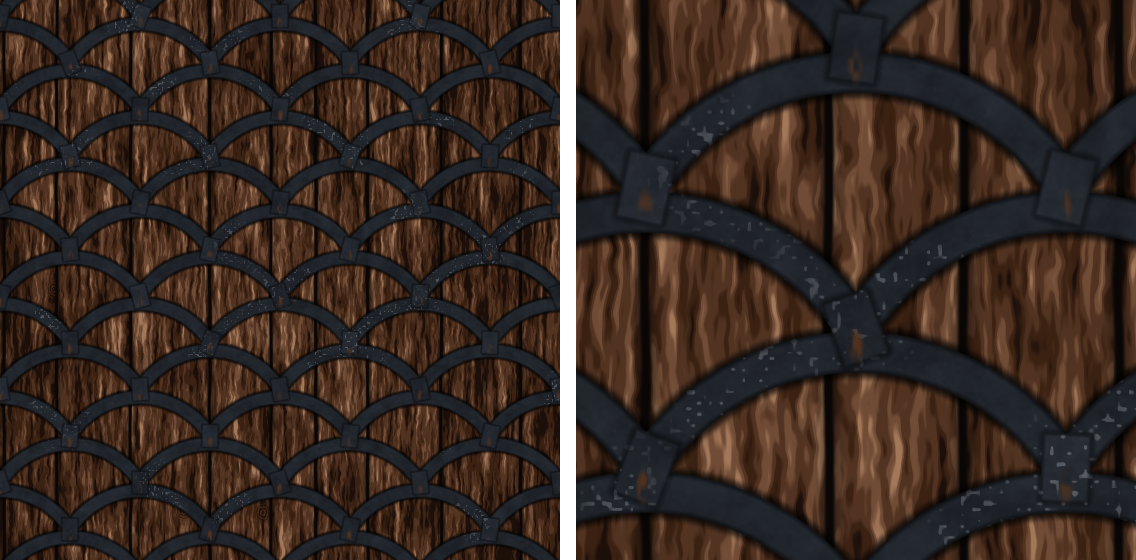
Left: the whole. Right: its middle third, enlarged.
This pattern is drawn by a WebGL 2 fragment shader. Its source:

```glsl
#version 300 es
precision highp float;
// Iron fish-scale lattice over dark, weathered planks.
// Staggered rows of circular arcs meet under tilted, rust-marked plates;
// the wood is stretched value noise sent through a five-tone ramp.

#define COLUMNS 4.0
#define ROWS 12.0
#define TOP_APEX 0.957
#define ARC_RADIUS 0.148
#define BAND_HALF 0.0122
#define PLATE_DROP 0.069
#define PLATE_HALF vec2(0.0145, 0.0205)
#define PLATE_TILT 0.75
#define PLANKS 9.0
#define GAP_HALF 0.0026
#define GRAIN_CONTRAST 1.75
#define KNOT_CHANCE 0.12

uniform vec2 u_resolution;
out vec4 fragColor;

float hash(vec2 p) {
    return fract(sin(dot(p, vec2(127.1, 311.7))) * 43758.5453);
}

float noise(vec2 p) {
    vec2 i = floor(p), f = fract(p);
    f = f * f * (3.0 - 2.0 * f);
    return mix(mix(hash(i), hash(i + vec2(1, 0)), f.x),
               mix(hash(i + vec2(0, 1)), hash(i + vec2(1, 1)), f.x), f.y);
}

float boxDistance(vec2 p, vec2 halfSize) {
    vec2 d = abs(p) - halfSize;
    return length(max(d, 0.0)) + min(max(d.x, d.y), 0.0);
}

vec3 woodRamp(float t) {
    vec3 c = mix(vec3(0.11, 0.06, 0.04), vec3(0.23, 0.13, 0.07), smoothstep(0.05, 0.25, t));
    c = mix(c, vec3(0.32, 0.20, 0.13), smoothstep(0.32, 0.48, t));
    c = mix(c, vec3(0.44, 0.30, 0.21), smoothstep(0.58, 0.72, t));
    return mix(c, vec3(0.64, 0.47, 0.35), smoothstep(0.78, 0.98, t));
}

vec3 wood(vec2 p) {
    // Irregular plank joints: nearest gap, and the plank to its right
    float gap = 1.0, plank = 0.0, cell = floor(p.x * PLANKS);
    for (float k = -1.0; k <= 1.0; k++) {
        float i = cell + k;
        float x = (i + 0.16 + 0.25 * sin(1.25 * (i - 2.2))) / PLANKS;
        gap = min(gap, abs(p.x - x + 0.002 * (noise(vec2(i * 7.0, p.y * 18.0)) - 0.5)));
        if (p.x > x) plank = i;
    }
    // Rare knots with wobbly rings
    vec2 knotCell = floor(p * 5.0);
    vec2 center = 0.3 + 0.4 * vec2(hash(knotCell + 3.1), hash(knotCell + 8.7));
    vec2 q = (fract(p * 5.0) - center) / 5.0;
    float r = length(q * vec2(1.0, 0.75)) + 0.003 * noise(p * 160.0);
    float knot = step(hash(knotCell + 5.3), KNOT_CHANCE) * smoothstep(0.019, 0.007, r);

    // Ragged vertical fibres in three sizes
    vec2 g = p + vec2(0.004 * noise(p * vec2(45.0, 38.0)) + 0.0025 * noise(p * vec2(90.0, 110.0)), plank * 3.7);
    float grain = 0.40 * noise(g * vec2(125.0, 11.0))
                + 0.38 * noise(g * vec2(235.0, 26.0) + 17.0)
                + 0.22 * noise(g * vec2(400.0, 75.0) + 41.0);
    float tone = 0.43 + (grain - 0.5) * GRAIN_CONTRAST
               + 0.12 * (hash(vec2(plank, 2.0)) - 0.5)
               + 0.22 * (noise(p * vec2(9.0, 4.0)) - 0.5);
    tone = mix(tone, 0.22 + 0.2 * sin(r * 1500.0), knot * 0.8);
    vec3 color = woodRamp(tone);
    color *= 0.7 + 0.3 * smoothstep(GAP_HALF, 0.010, gap);
    return mix(vec3(0.035, 0.025, 0.02), color, smoothstep(GAP_HALF * 0.5, GAP_HALF * 1.6, gap));
}

vec3 iron(vec2 p) {
    float mottled = 0.5 * noise(p * 55.0) + 0.3 * noise(p * 150.0) + 0.2 * noise(p * 380.0);
    float scuff = smoothstep(0.72, 0.88, noise(p * 300.0)) * smoothstep(0.62, 0.85, noise(p * 14.0));
    return vec3(0.128, 0.145, 0.172) * (0.75 + 0.5 * mottled) + 0.17 * scuff;
}

void main() {
    vec2 p = gl_FragCoord.xy / u_resolution.y;
    float pixel = 1.0 / u_resolution.y;
    float band = 1.0, plate = 1.0, rust = 0.0, shade = 1.0;

    // Arcs and joint plates of the neighbouring rows
    float nearRow = floor((TOP_APEX - p.y) * ROWS);
    for (float k = -2.0; k <= 1.0; k++) {
        float row = nearRow + k;
        float u = p.x * COLUMNS + 0.5 * mod(row, 2.0);
        float y = p.y - TOP_APEX + row / ROWS;
        vec2 a = vec2((fract(u + 0.5) - 0.5) / COLUMNS, y);
        float arc = abs(length(a + vec2(0, ARC_RADIUS)) - ARC_RADIUS) - BAND_HALF;
        band = min(band, max(arc, -y - 0.093));

        vec2 id = vec2(floor(u), row);
        vec2 b = vec2((fract(u) - 0.5) / COLUMNS, y + PLATE_DROP);
        float tilt = (hash(id) - 0.5) * PLATE_TILT, c = cos(tilt), s = sin(tilt);
        float box = boxDistance(mat2(c, s, -s, c) * b, PLATE_HALF - 0.002) - 0.002;
        if (box < plate) { plate = box; shade = 0.92 + 0.22 * hash(id + 9.0); }
        vec2 spot = (b + vec2(0.003 * (hash(id + 4.0) - 0.5), 0.011)) / vec2(0.0055, 0.012);
        rust = max(rust, smoothstep(1.1, 0.3, length(spot)) * (0.45 + 0.5 * hash(id + 6.0)));
    }

    // Contact shadow, bands, then plates with dark rims
    float metal = min(band, plate);
    vec3 color = wood(p) * mix(0.3, 1.0, smoothstep(0.0, 0.006, metal));
    vec3 ironColor = iron(p);
    vec3 bandColor = ironColor * mix(0.5, 1.0, smoothstep(0.0, 0.0035, -band));
    bandColor *= mix(0.65, 1.0, smoothstep(0.0, 0.004, plate));
    color = mix(color, bandColor, smoothstep(pixel, -pixel, band));
    vec3 plateColor = ironColor * shade * mix(0.6, 1.0, smoothstep(0.0, 0.0025, -plate));
    color = mix(color, plateColor, smoothstep(pixel, -pixel, plate));
    rust *= smoothstep(0.15, 0.7, noise(p * vec2(260.0, 110.0))) * smoothstep(pixel, -pixel, metal);
    color = mix(color, vec3(0.34, 0.20, 0.11), rust);
    fragColor = vec4(color, 1.0);
}
```
